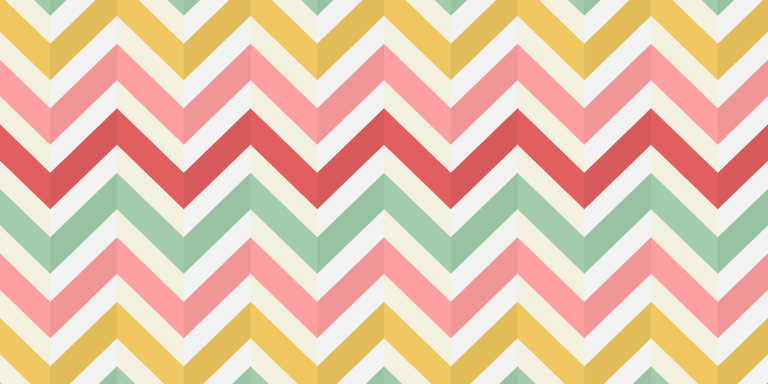
This pattern is drawn by a WebGL 1 fragment shader. Its source:

```glsl
precision highp float;
// Folded chevron stripes in red, green, pink and yellow over a cream and white ground.

uniform vec2 u_resolution;

// Seven stripes make one colour cycle, counted downwards from red.
vec3 stripeColour(float index) {
  float k = mod(index, 7.0);
  vec3 red = vec3(0.886, 0.373, 0.373);
  vec3 green = vec3(0.630, 0.804, 0.667);
  vec3 pink = vec3(1.0, 0.622, 0.622);
  vec3 yellow = vec3(0.940, 0.780, 0.375);
  if (k < 0.5) return red;
  if (k < 1.5) return green;
  if (k < 2.5) return pink;
  if (k < 3.5) return yellow;
  if (k < 4.5) return green;
  if (k < 5.5) return yellow;
  return pink;
}

// Antialiased coverage: 1 where the signed distance is positive.
float coverage(float dist, float pixel) {
  return clamp(dist / pixel + 0.5, 0.0, 1.0);
}

void main() {
  // Height is one unit, with the origin at the centre.
  vec2 p = (gl_FragCoord.xy - 0.5 * u_resolution) / u_resolution.y;
  float pixel = 1.0 / u_resolution.y;

  // Zigzag: t is 0 on a peak and +-0.5 in a valley.
  float t = fract(p.x / 0.3477 + 0.5) - 0.5;
  float fold = 2.0 * abs(t);

  // Stripe cells, one pitch tall, each cut in the middle of a gap.
  float cell = (0.218 - p.y) / 0.168 - fold + 0.2175;
  float fromCentre = abs(fract(cell) - 0.5);
  float stripe = coverage(0.2825 - fromCentre, 1.4 * pixel / 0.168);

  // Faces falling to the right are lit; faces rising to the right are shaded.
  float seam = 0.25 - abs(abs(t) - 0.25);
  float lit = coverage(t < 0.0 ? -seam : seam, pixel / 0.3477);

  vec3 ground = mix(vec3(0.95), vec3(0.957, 0.941, 0.875), lit);
  vec3 ink = stripeColour(floor(cell)) * mix(0.945, 1.0, lit);
  gl_FragColor = vec4(mix(ground, ink, stripe), 1.0);
}
```
